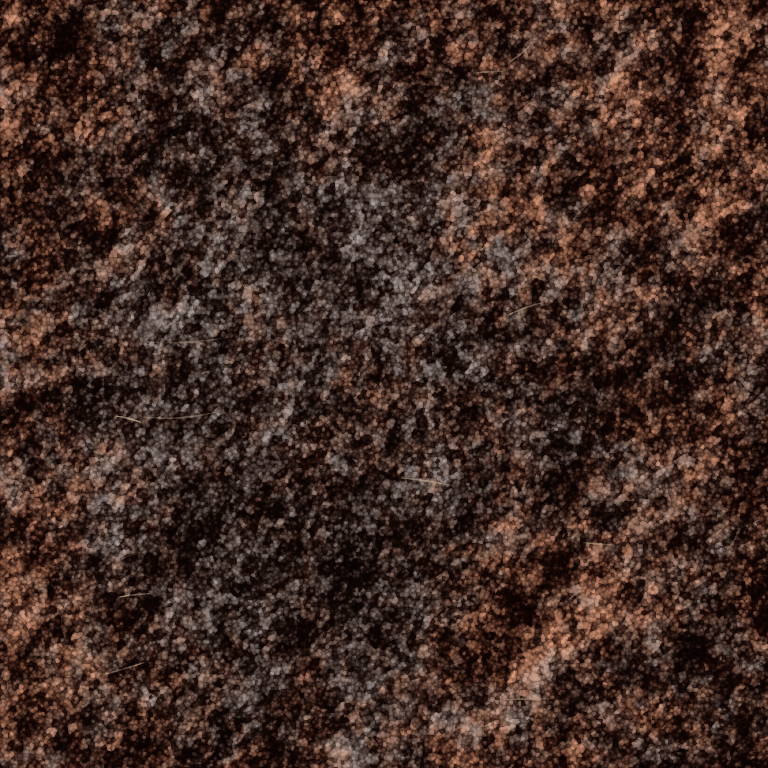
This texture is drawn by a WebGL 2 fragment shader. Its source:

```glsl
#version 300 es
precision highp float;
// Dark crumbly soil: fine grains, shadowed hollows, rusty patches and a few pale straws.

uniform vec2 u_resolution;
out vec4 fragColor;

const float FINE_GRAINS = 205.0;   // cells across the canvas
const float COARSE_GRAINS = 112.0;
const float CLUMPS = 44.0;
const float HOLLOWS = 15.0;
const float PATCHES = 4.5;
const float SLANT = 0.9;           // direction of the crumbs, in radians
const float STRETCH = 0.7;         // below 1 lengthens crumbs along the slant
const float GRAIN_EDGE = 14.0;     // higher gives crisper grains
const int STRAWS = 11;
const float STRAW_WIDTH = 0.0013;
const vec3 STRAW_COLOR = vec3(0.68, 0.60, 0.50);
const vec3 COOL_TINT = vec3(0.95, 1.0, 1.05);
const vec3 RUST_TINT = vec3(1.2, 0.95, 0.8);

// Soil tones from shadow to highlight, and the share of area below each.
const vec3 TONES[8] = vec3[8](
    vec3(0.03, 0.01, 0.01), vec3(0.08, 0.03, 0.02),
    vec3(0.16, 0.10, 0.08), vec3(0.24, 0.17, 0.15),
    vec3(0.32, 0.25, 0.22), vec3(0.42, 0.35, 0.31),
    vec3(0.57, 0.49, 0.46), vec3(0.72, 0.65, 0.60));
const float SHARES[8] = float[8](0.0, 0.105, 0.32, 0.535, 0.735, 0.895, 0.98, 1.0);

vec3 hash3(vec2 p) {
    vec3 q = fract(vec3(p.xyx) * vec3(0.1031, 0.1030, 0.0973));
    q += dot(q, q.yxz + 33.33);
    return fract((q.xxy + q.yzz) * q.zyx);
}

// Smooth value noise, centred on zero with roughly unit spread.
float softNoise(vec2 p) {
    vec2 cell = floor(p);
    vec2 f = fract(p);
    f = f * f * (3.0 - 2.0 * f);
    float low = mix(hash3(cell).x, hash3(cell + vec2(1, 0)).x, f.x);
    float high = mix(hash3(cell + vec2(0, 1)).x, hash3(cell + vec2(1, 1)).x, f.x);
    return (mix(low, high, f.y) - 0.5) * 4.8;
}

// Cellular noise: each grain has its own brightness, with darker gaps between.
float grains(vec2 p) {
    vec2 cell = floor(p);
    float total = 0.0, weight = 0.0, nearest = 4.0;
    for (int y = -1; y <= 1; y++) {
        for (int x = -1; x <= 1; x++) {
            vec2 id = cell + vec2(x, y);
            vec3 h = hash3(id);
            vec2 away = id + h.xy - p;
            float d = dot(away, away);
            float w = exp(-GRAIN_EDGE * d);
            total += w * h.z;
            weight += w;
            nearest = min(nearest, d);
        }
    }
    return (total / weight - 0.5) * 3.7 - (sqrt(nearest) - 0.42) * 2.2;
}

vec3 soilColor(float share) {
    vec3 color = TONES[0];
    for (int i = 0; i < 7; i++) {
        float t = (share - SHARES[i]) / (SHARES[i + 1] - SHARES[i]);
        color = mix(color, TONES[i + 1], clamp(t, 0.0, 1.0));
    }
    return color;
}

// Coverage of one thin, slightly bowed fibre.
float straw(vec2 p, float seed, float pixel) {
    vec3 place = hash3(vec2(seed, 7.0));
    vec3 shape = hash3(vec2(seed, 31.0));
    float angle = mix(-0.5, 0.8, place.z);
    float halfLength = mix(0.018, 0.07, shape.x * shape.x);
    vec2 d = p - place.xy;
    d = vec2(dot(d, vec2(cos(angle), sin(angle))), dot(d, vec2(-sin(angle), cos(angle))));
    float along = d.x / halfLength;
    d.y -= (shape.y - 0.5) * 0.25 * halfLength * (1.0 - along * along);
    float width = STRAW_WIDTH * (1.0 - 0.5 * min(abs(along), 1.0));
    float body = 1.0 - smoothstep(width - pixel * 0.5, width + pixel * 0.5, abs(d.y));
    return body * (1.0 - smoothstep(0.8, 1.0, abs(along))) * mix(0.45, 0.95, shape.z);
}

void main() {
    float pixel = 1.0 / min(u_resolution.x, u_resolution.y);
    vec2 uv = gl_FragCoord.xy * pixel;
    float c = cos(SLANT), s = sin(SLANT);
    vec2 slanted = vec2(dot(uv, vec2(c, s)) * STRETCH, dot(uv, vec2(-s, c)));

    // Rough, rusty ground lies towards the sides.
    float patchNoise = softNoise(uv * PATCHES + 3.0);
    float side = smoothstep(0.15, 0.55, distance(uv, vec2(0.42, 0.48)));
    float roughness = clamp(0.15 + 0.65 * side + 0.15 * patchNoise, 0.0, 1.0);

    // Relief from fine grains up to broad hollows.
    float fine = grains(uv * FINE_GRAINS);
    float coarse = grains(slanted * COARSE_GRAINS + 17.0);
    float clump = softNoise(slanted * CLUMPS + 41.0);
    float hollow = softNoise(slanted * HOLLOWS + 73.0);
    float relief = 0.58 * fine + 0.58 * coarse + 0.12 * patchNoise;
    relief += (0.42 * clump + 0.36 * hollow) * mix(0.65, 1.3, roughness);
    vec3 color = soilColor(1.0 / (1.0 + exp(-1.7 * relief)));

    // Tint by patch and by crumb.
    float rust = roughness + 0.2 * softNoise(uv * 60.0) + 0.15 * softNoise(uv * HOLLOWS);
    color *= mix(COOL_TINT, RUST_TINT, clamp(rust, 0.0, 1.0));

    for (int i = 0; i < STRAWS; i++) {
        float cover = straw(uv, float(i) + 1.0, pixel);
        color = mix(color, STRAW_COLOR, cover * clamp(0.75 + 0.2 * coarse, 0.0, 1.0));
    }
    fragColor = vec4(color, 1.0);
}
```
